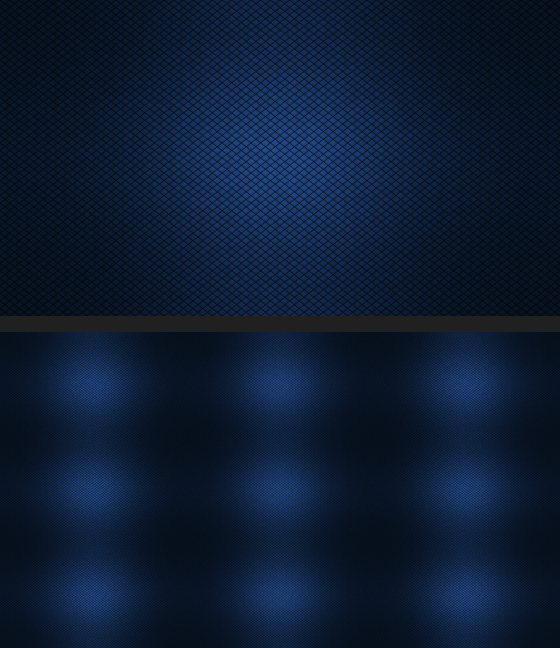
Top: one tile. Bottom: repeated 3 by 3.
Write a WebGL 1 fragment shader that draws this pattern.

```glsl
precision highp float;
// Dark blue diagonal weave: 58 by 42 flat diamonds, parted by soft dark grooves.
// Neighbouring diamonds are strands running in crossed directions, each rounded,
// lit on one rim and slightly uneven; a periodic glow brightens the middle.
uniform vec2 u_resolution;

const float PI = 3.14159265;
const vec2 REPEATS = vec2(58.0, 42.0);

float hash(vec2 cell) {
  return fract(sin(dot(cell, vec2(12.99, 78.23))) * 437.58);
}

// Random value of a diamond, wrapped at the canvas borders.
float diamondNoise(vec2 cell) {
  vec2 centre = 0.5 * vec2(cell.x + cell.y + 1.0, cell.x - cell.y);
  return hash(floor(mod(2.0 * centre + 0.5, 2.0 * REPEATS)));
}

// Broad elliptical light whose value and slope agree on opposite borders.
float glow(vec2 uv) {
  vec2 s = sin(PI * (uv - 0.5));
  return exp(-dot(s * s, vec2(1.75, 0.75)));
}

// Brightness of the woven strands.
float weave(vec2 uv) {
  vec2 p = uv * REPEATS;
  vec2 diagonal = vec2(p.x + p.y, p.x - p.y);
  vec2 cell = floor(diagonal);
  vec2 local = diagonal - cell;
  float pixel = length(REPEATS / u_resolution);

  // x runs along the strand, y across it
  float crossed = mod(cell.x + cell.y, 2.0);
  vec2 strand = mix(local, local.yx, crossed);
  vec2 inset = 0.5 - abs(strand - 0.5);

  // Rounded body, sinking at the ends where it passes under
  float body = 0.88 + 0.2 * sin(PI * strand.x);
  body *= 0.94 + 0.1 * sin(PI * strand.y);

  // Fine threads and a pale rim
  float threads = sin(strand.y * 6.0 * PI) * 0.025;
  float rimSide = mix(strand.y, 1.0 - strand.y, crossed);
  float rim = 0.14 * exp(-pow((rimSide - 0.22) / 0.09, 2.0));
  float uneven = 0.1 * (diamondNoise(cell) - 0.5);

  // Grooves: wider beside the strand than across its ends
  float soft = max(0.06, 0.5 * pixel);
  float sides = smoothstep(0.07 - soft, 0.07 + soft, inset.y);
  float ends = smoothstep(0.04 - soft, 0.04 + soft, inset.x);
  float groove = mix(0.4, 1.0, sides * ends);
  return (body + threads + rim + uneven) * groove;
}

void main() {
  vec2 uv = gl_FragCoord.xy / u_resolution;
  vec3 shadowBlue = vec3(0.018, 0.05, 0.09);
  vec3 litBlue = vec3(0.117, 0.252, 0.468);
  vec3 colour = mix(shadowBlue, litBlue, glow(uv));
  gl_FragColor = vec4(colour * weave(uv), 1.0);
}
```
